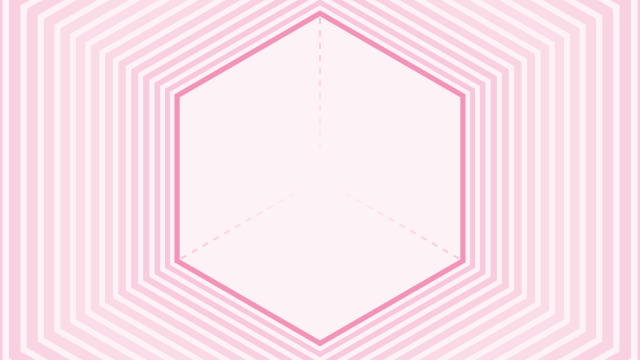
This background is drawn by a WebGL 2 fragment shader. Its source:

```glsl
#version 300 es
precision highp float;

uniform vec2 u_resolution;
out vec4 fragColor;

// Lengths are fractions of the canvas height.
const vec3 PAPER = vec3(0.992, 0.949, 0.965);
const vec3 RING_PALE = vec3(0.980, 0.867, 0.910);
const vec3 RING_DEEP = vec3(0.973, 0.780, 0.858);
const vec3 BORDER = vec3(0.953, 0.576, 0.718);

const float CENTER_Y = 0.5046;
const float HEX_APOTHEM = 0.397;
const float BORDER_HALF = 0.0072;

const int RING_COUNT = 15;
const float RING_STEP = 0.02546;
const float RING_GROWTH = 0.00101;
const float RING_HALF = 0.00625;
const float RING_HALF_GROWTH = 0.00081;
const float PALEST_RING = 8.0;

const float SPOKE_LENGTH = 0.451;
const float SPOKE_HALF = 0.0029;
const float DASH_PERIOD = 0.0347;
const float DASH_CENTER = 0.0208;
const float DASH_HALF = 0.0087;
const float FADE_START = 0.03;
const float TAU = 6.2831853;

// Distance measure whose level sets are pointy-top hexagons.
float hexRadius(vec2 p) {
    p = abs(p);
    return max(p.x, dot(p, vec2(0.5, 0.8660254)));
}

// Antialiased coverage of a band around zero.
float band(float d, float halfWidth, float pixel) {
    return clamp((halfWidth - abs(d)) / pixel + 0.5, 0.0, 1.0);
}

// Dashed line from the center outward, fading in with distance.
float dashedSpoke(vec2 p, vec2 dir, float pixel) {
    float along = dot(p, dir);
    float across = dir.x * p.y - dir.y * p.x;
    float dash = (fract((along - DASH_CENTER) / DASH_PERIOD + 0.5) - 0.5) * DASH_PERIOD;
    float fade = clamp((along - FADE_START) / (SPOKE_LENGTH - FADE_START), 0.0, 1.0);
    return band(across, SPOKE_HALF, pixel) * band(dash, DASH_HALF, pixel)
         * fade * step(along, SPOKE_LENGTH);
}

void main() {
    float pixel = 1.0 / u_resolution.y;
    vec2 p = (gl_FragCoord.xy - vec2(0.5 * u_resolution.x, CENTER_Y * u_resolution.y)) * pixel;
    float radius = hexRadius(p);
    vec3 color = PAPER;

    // Concentric rings, wider apart outward and palest midway
    for (int i = 1; i < RING_COUNT; i++) {
        float n = float(i);
        float apothem = HEX_APOTHEM + n * (RING_STEP + n * RING_GROWTH);
        float halfWidth = RING_HALF + n * RING_HALF_GROWTH;
        float depth = smoothstep(0.0, 7.0, abs(n - PALEST_RING));
        vec3 ringColor = mix(RING_PALE, RING_DEEP, depth);
        color = mix(color, ringColor, band(radius - apothem, halfWidth, pixel));
    }

    // Three spokes of the inner cube
    for (int k = 0; k < 3; k++) {
        float angle = TAU * (0.25 + float(k) / 3.0);
        vec2 dir = vec2(cos(angle), sin(angle));
        color = mix(color, RING_DEEP, dashedSpoke(p, dir, pixel));
    }

    // Central hexagon outline
    color = mix(color, BORDER, band(radius - HEX_APOTHEM, BORDER_HALF, pixel));

    fragColor = vec4(color, 1.0);
}
```
